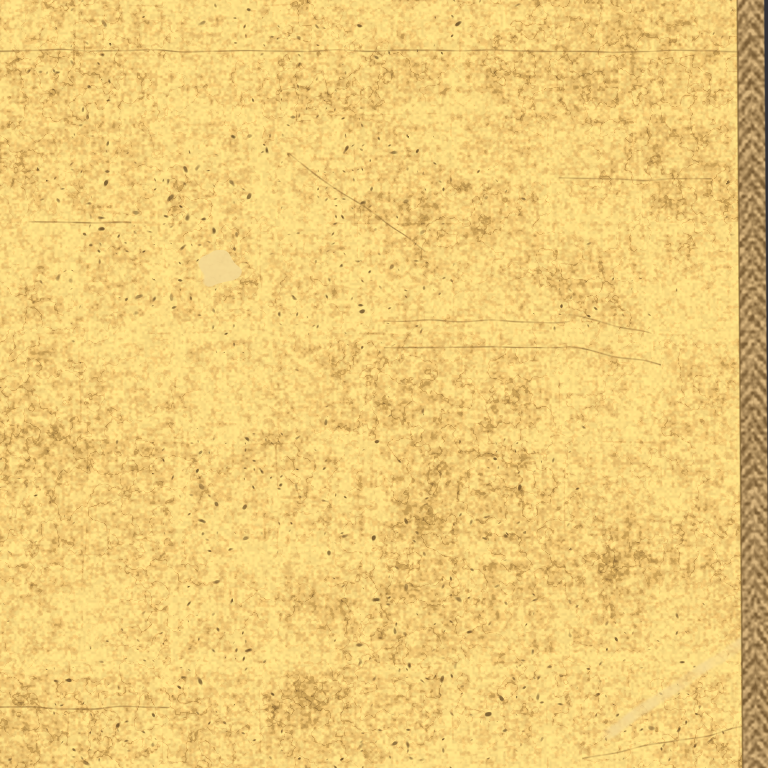
Give the GLSL for this texture, as a Shadertoy shader.

```glsl
// Worn gold-leaf panel with faint leaf squares, scratches and a woven border at the right.

const vec3 PALE_GOLD = vec3(1.0, 0.87, 0.52);
const vec3 GOLD = vec3(0.93, 0.76, 0.44);
const vec3 OCHRE = vec3(0.79, 0.63, 0.34);
const vec3 BROWN = vec3(0.50, 0.37, 0.19);
const vec3 CHIP = vec3(0.96, 0.85, 0.58);
const vec3 NAVY = vec3(0.20, 0.20, 0.22);

// Stains: centre, radii. Scratches: start, end.
const vec4 STAINS[8] = vec4[8](
    vec4(0.54, 0.73, 0.11, 0.08), vec4(0.56, 0.37, 0.10, 0.11),
    vec4(0.39, 0.88, 0.05, 0.06), vec4(0.07, 0.42, 0.14, 0.04),
    vec4(0.82, 0.25, 0.11, 0.07), vec4(0.41, 0.21, 0.07, 0.02),
    vec4(0.36, 0.08, 0.12, 0.05), vec4(0.64, 0.90, 0.18, 0.04));
const vec4 SCRATCHES[10] = vec4[10](
    vec4(0.378, 0.798, 0.553, 0.674), vec4(0.50, 0.583, 0.742, 0.581),
    vec4(0.742, 0.59, 0.846, 0.564), vec4(0.50, 0.548, 0.742, 0.548),
    vec4(0.742, 0.548, 0.859, 0.525), vec4(0.04, 0.711, 0.17, 0.709),
    vec4(0.73, 0.768, 0.925, 0.766), vec4(0.76, 0.014, 0.965, 0.052),
    vec4(0.0, 0.934, 0.96, 0.934), vec4(0.0, 0.078, 0.22, 0.078));

float hash(vec2 p) {
    vec3 q = fract(p.xyx * 0.1031);
    q += dot(q, q.yzx + 33.33);
    return fract((q.x + q.y) * q.z);
}

float noise(vec2 p) {
    vec2 i = floor(p), f = fract(p);
    f = f * f * (3.0 - 2.0 * f);
    return mix(mix(hash(i), hash(i + vec2(1, 0)), f.x),
               mix(hash(i + vec2(0, 1)), hash(i + vec2(1, 1)), f.x), f.y);
}

float fbm(vec2 p) {
    float sum = 0.0, amp = 0.533;
    for (int i = 0; i < 4; i++) {
        sum += amp * noise(p);
        p = mat2(0.8, 0.6, -0.6, 0.8) * p * 2.03 + 17.0;
        amp *= 0.5;
    }
    return sum;
}

float segment(vec2 p, vec2 a, vec2 b) {
    vec2 d = b - a;
    return length(p - a - d * clamp(dot(p - a, d) / dot(d, d), 0.0, 1.0));
}

float cover(float dist, float soft) {
    return 1.0 - smoothstep(-soft, soft, dist);
}

// Overlapping squares of leaf: a tone per square, pale overlaps and faint seams
float leafTone(vec2 p, vec2 count) {
    vec2 q = p * count + 0.06 * vec2(noise(p * 9.0), noise(p * 9.0 + 40.0));
    q.x += 0.35 * hash(vec2(floor(q.y), 3.0));
    vec2 f = 0.5 - abs(fract(q) - 0.5);
    float side = min(f.x, f.y);
    float tone = 0.16 * (hash(floor(q) + 5.0) - 0.5);
    tone -= 0.20 * cover(side - 0.09, 0.03) * smoothstep(0.3, 0.7, noise(p * 11.0));
    return tone + 0.28 * cover(side - 0.008, 0.010) * smoothstep(0.4, 0.8, noise(p * 30.0));
}

// Thin curling cracks along the middle level of a noise field
float crackle(vec2 p, float width) {
    return cover(abs(fbm(p) - 0.5) - width, width);
}

// Small ragged flecks, one at most in each cell
float specks(vec2 p, float count, float chance, float soft) {
    vec2 cell = floor(p * count);
    vec2 centre = 0.3 + 0.4 * vec2(hash(cell + 11.0), hash(cell + 23.0));
    vec2 d = fract(p * count) - centre;
    float angle = 3.14 * hash(cell + 37.0);
    d = mat2(cos(angle), -sin(angle), sin(angle), cos(angle)) * d;
    float size = mix(0.06, 0.22, hash(cell + 51.0));
    float shape = length(d * vec2(1.0, 1.9)) - size + 0.25 * (noise(p * 210.0) - 0.4);
    return cover(shape, 0.05 + soft * count) * step(hash(cell), chance) * mix(0.4, 1.0, hash(cell + 7.0));
}

// Chevron weave; x runs across the strip from 0 to 1
vec3 weave(float x, float y, vec2 uv) {
    float stripe = abs(fract(y * 52.0 + 2.4 * abs(x - 0.5)) - 0.5) * 2.0;
    float shade = 0.3 + 0.45 * smoothstep(0.1, 0.9, stripe) + 0.8 * (noise(uv * 250.0) - 0.5);
    return mix(vec3(0.47, 0.36, 0.21), vec3(0.86, 0.72, 0.50), clamp(shade, 0.0, 1.0));
}

void mainImage(out vec4 fragColor, in vec2 fragCoord) {
    vec2 uv = fragCoord / iResolution.xy;
    float px = 1.0 / iResolution.y;
    float cloud = fbm(uv * 10.0 + 3.0);
    float grain = fbm(uv * vec2(115.0, 130.0));
    float fine = noise(uv * 290.0) - 0.5;
    float fibre = noise(uv * vec2(40.0, 270.0)) + noise(uv * vec2(270.0, 40.0)) - 1.0;

    // Gilding wear: leaf squares, clouds, grain, fibres and stains
    float wear = 0.31 + leafTone(uv, vec2(8.0, 7.0)) + 0.34 * (cloud - 0.5)
               + 0.95 * (grain - 0.5) + 0.55 * fine + 0.28 * fibre;
    float stain = 0.0;
    for (int i = 0; i < 8; i++) {
        vec2 d = (uv - STAINS[i].xy) / STAINS[i].zw;
        stain += exp(-dot(d, d) * 1.3);
    }
    wear += 0.20 * stain * (0.2 + 1.5 * grain);
    float worn = smoothstep(0.35, 0.65, cloud + 0.15 * stain);
    wear += (0.12 + 0.28 * worn) * crackle(uv * 48.0 + 5.0, 0.022);
    // Curved smear
    vec2 s = uv - vec2(0.805, 0.275);
    s.x -= 0.28 * s.y + 2.2 * s.y * s.y;
    wear += 0.32 * exp(-dot(s * vec2(70.0, 15.0), s * vec2(70.0, 15.0)));

    vec3 color = mix(PALE_GOLD, GOLD, smoothstep(0.08, 0.62, wear));
    color = mix(color, OCHRE, smoothstep(0.58, 0.92, wear));
    color = mix(color, BROWN, 0.7 * smoothstep(0.95, 1.5, wear));
    color *= 1.0 + 0.11 * (noise(uv * 300.0 + 70.0) - 0.5);

    // Scratches, broken along their length
    vec2 bend = uv + 0.005 * (vec2(noise(uv * 25.0), noise(uv * 25.0 + 9.0)) - 0.5);
    for (int i = 0; i < 10; i++) {
        float d = segment(bend, SCRATCHES[i].xy, SCRATCHES[i].zw) - 0.0007;
        color = mix(color, BROWN, cover(d, 0.0014) * mix(0.15, 0.8, noise(uv * 80.0)));
    }

    // Flecks gather where the gilding is worn
    float gather = smoothstep(0.42, 0.65, fbm(uv * 8.0 + 31.0));
    float fleck = max(specks(uv, 48.0, 0.22 * gather, px), specks(uv + 0.37, 85.0, 0.18 * gather, px));
    color = mix(color, BROWN * 0.75, 0.85 * fleck);

    // Pale chip and scrape
    float chip = length((uv - vec2(0.279, 0.651)) * vec2(1.0, 1.25)) - 0.026;
    chip += 0.022 * (noise(uv * 48.0) - 0.5);
    color = mix(color, CHIP, 0.9 * cover(chip, px));
    float scrape = segment(bend, vec2(0.79, 0.045), vec2(0.97, 0.165)) - 0.007;
    color = mix(color, CHIP, 0.65 * cover(scrape, 0.003) * (0.4 + noise(uv * 60.0)));

    // Slightly tilted border, then the dark ground beyond it
    float edge = uv.x - 0.967 + 0.007 * uv.y;
    color = mix(color, weave(edge / 0.035, uv.y, uv), cover(-edge, px));
    color = mix(color, BROWN * 0.8, 0.6 * cover(abs(edge) - 0.001, px));
    color = mix(color, NAVY, cover(0.035 - edge, px));
    fragColor = vec4(color, 1.0);
}
```
